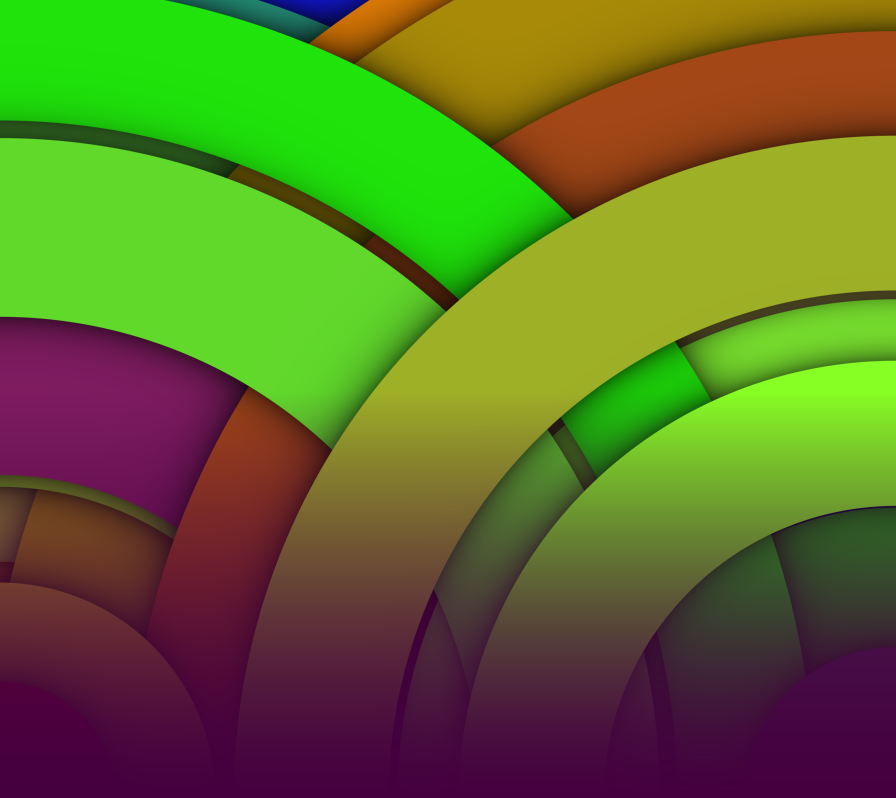
Give the GLSL for this background, as a Shadertoy shader.

```glsl
// Overlapping paper-like rings around the two lower corners.
// Rings are painted from back to front, each casting a soft shadow on
// the layers below; the lower half then dissolves into deep plum.

// Lengths are in canvas heights.
const float SHADOW_WIDTH = 0.021;
const float SHADOW_STRENGTH = 0.52;
const float FADE_HEIGHT = 0.51;
const float FADE_POWER = 1.5;
const vec3 PLUM = vec3(0.27, 0.0, 0.25);
const vec3 BACKDROP = vec3(0.08, 0.10, 0.95);

// Each ring: inner radius, outer radius, corner (0 left, 1 right).
// A negative inner radius makes a full disc.
const int BACK_COUNT = 12;
const vec3 BACK_RINGS[BACK_COUNT] = vec3[BACK_COUNT](
    vec3(0.220, 0.323, 0.0),
    vec3(0.849, 1.051, 0.0),
    vec3(1.114, 1.198, 1.0),
    vec3(0.296, 0.405, 0.0),
    vec3(0.790, 0.880, 0.0),
    vec3(0.938, 1.143, 1.0),
    vec3(0.587, 0.880, 1.0),
    vec3(0.390, 0.440, 0.0),
    vec3(0.405, 0.616, 0.0),
    vec3(0.806, 0.961, 1.0),
    vec3(0.528, 0.625, 1.0),
    vec3(0.176, 0.364, 1.0));
const vec3 BACK_COLORS[BACK_COUNT] = vec3[BACK_COUNT](
    vec3(0.45, 0.00, 0.15),   // magenta
    vec3(0.15, 0.60, 0.50),   // teal
    vec3(0.89, 0.49, 0.02),   // orange
    vec3(0.67, 0.66, 0.20),   // khaki
    vec3(0.32, 0.68, 0.22),   // leaf
    vec3(0.66, 0.54, 0.03),   // gold
    vec3(0.75, 0.68, 0.35),   // sand
    vec3(0.52, 0.76, 0.10),   // moss
    vec3(0.50, 0.11, 0.38),   // purple
    vec3(0.64, 0.28, 0.09),   // rust
    vec3(0.52, 0.97, 0.20),   // lime
    vec3(0.12, 0.74, 0.06));  // forest

const int FRONT_COUNT = 7;
const vec3 FRONT_RINGS[FRONT_COUNT] = vec3[FRONT_COUNT](
    vec3(0.849, 1.021, 0.0),
    vec3(0.603, 0.827, 0.0),
    vec3(-1.00, 0.270, 0.0),
    vec3(-1.00, 0.146, 0.0),
    vec3(0.636, 0.830, 1.0),
    vec3(0.366, 0.548, 1.0),
    vec3(-1.00, 0.189, 1.0));
const vec3 FRONT_COLORS[FRONT_COUNT] = vec3[FRONT_COUNT](
    vec3(0.12, 0.89, 0.04),   // vivid green
    vec3(0.38, 0.85, 0.17),   // soft green
    vec3(0.74, 0.62, 0.08),   // ochre
    vec3(0.58, 0.02, 0.12),   // crimson
    vec3(0.62, 0.69, 0.15),   // olive
    vec3(0.53, 1.00, 0.14),   // bright lime
    vec3(0.30, 0.25, 0.36));  // slate

// Signed distance to a ring centred on one of the lower corners.
float ringDistance(vec2 p, vec3 ring, float aspect) {
    float r = length(p - vec2(ring.z * aspect, 0.0));
    return max(ring.x - r, r - ring.y);
}

// Shade what lies below, then cover it with the ring.
vec3 paintRing(vec3 below, vec3 color, float d, float pixel) {
    float shadow = SHADOW_STRENGTH * exp(-max(d, 0.0) / SHADOW_WIDTH);
    float cover = 1.0 - smoothstep(-0.75 * pixel, 0.75 * pixel, d);
    return mix(below * (1.0 - shadow), color, cover);
}

void mainImage(out vec4 fragColor, in vec2 fragCoord) {
    float pixel = 1.0 / iResolution.y;
    float aspect = iResolution.x * pixel;
    vec2 p = fragCoord * pixel;
    vec3 color = BACKDROP;

    for (int i = 0; i < BACK_COUNT; i++) {
        float d = ringDistance(p, BACK_RINGS[i], aspect);
        color = paintRing(color, BACK_COLORS[i], d, pixel);
    }
    for (int i = 0; i < FRONT_COUNT; i++) {
        float d = ringDistance(p, FRONT_RINGS[i], aspect);
        color = paintRing(color, FRONT_COLORS[i], d, pixel);
    }

    // Plum haze rising from the bottom edge.
    float clarity = pow(clamp(p.y / FADE_HEIGHT, 0.0, 1.0), FADE_POWER);
    fragColor = vec4(mix(PLUM, color, clarity), 1.0);
}
```
